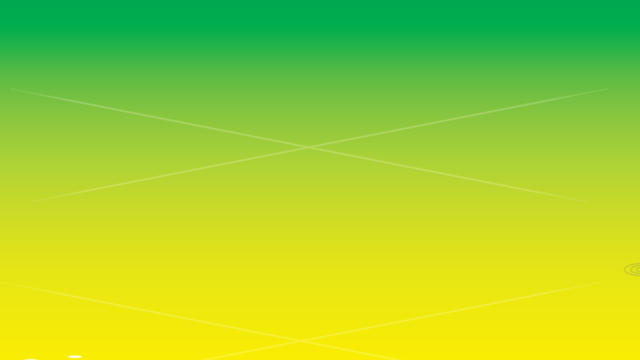
Write a Shadertoy shader that draws this background.

```glsl
// A green to yellow vertical gradient crossed by two faint pairs of pale rays.
// Colour stops are blended by height; rays are tapered segment distances,
// and small ellipses add a ripple at the right and glints at the bottom.

const float ASPECT = 16.0 / 9.0;
const int STOPS = 9;
const float STOP_HEIGHT[STOPS] = float[](0.0, 0.16, 0.29, 0.405, 0.56, 0.685, 0.792, 0.925, 1.0);
const vec3 STOP_COLOR[STOPS] = vec3[](
    vec3(0.98, 0.93, 0.01), vec3(0.93, 0.91, 0.06), vec3(0.88, 0.89, 0.10),
    vec3(0.80, 0.86, 0.15), vec3(0.67, 0.82, 0.22), vec3(0.53, 0.77, 0.25),
    vec3(0.36, 0.73, 0.27), vec3(0.00, 0.68, 0.31), vec3(0.00, 0.66, 0.32));

const vec3 RAY_COLOR = vec3(1.0, 1.0, 0.88);
const float RAY_OPACITY = 0.24;
const float RAY_HALF_WIDTH = 0.0024;
const vec2 FALL_START = vec2(0.030, 0.753), FALL_END = vec2(1.632, 0.439);
const vec2 RISE_START = vec2(0.093, 0.441), RISE_END = vec2(1.686, 0.753);
const vec2 PAIR_STEP = vec2(-0.021, -0.538);

const vec3 RIPPLE_COLOR = vec3(0.66, 0.68, 0.28);
const vec2 RIPPLE_CENTER = vec2(1.785, 0.251);
const vec2 RIPPLE_RADIUS = vec2(0.050, 0.017);
const vec2 GLINT_CENTER = vec2(0.209, 0.009);
const vec2 GLINT_RADIUS = vec2(0.019, 0.0035);
const vec2 GLINT_STEP = vec2(-0.123, -0.010);

vec3 gradient(float height) {
    vec3 color = STOP_COLOR[0];
    for (int i = 1; i < STOPS; i++) {
        float t = (height - STOP_HEIGHT[i - 1]) / (STOP_HEIGHT[i] - STOP_HEIGHT[i - 1]);
        color = mix(color, STOP_COLOR[i], clamp(t, 0.0, 1.0));
    }
    return color;
}

// Coverage of a segment that thins and fades at both ends
float ray(vec2 p, vec2 start, vec2 end, float pixel) {
    vec2 along = end - start;
    float t = clamp(dot(p - start, along) / dot(along, along), 0.0, 1.0);
    float taper = smoothstep(0.0, 0.12, min(t, 1.0 - t));
    float halfWidth = RAY_HALF_WIDTH * mix(0.5, 1.0, taper);
    float d = length(p - start - along * t);
    float soft = max(pixel, 0.0015);
    return (1.0 - smoothstep(halfWidth - soft, halfWidth + soft, d)) * mix(0.5, 1.0, taper);
}

// Approximate signed distance to an axis-aligned ellipse
float ellipse(vec2 p, vec2 radius) {
    float k = length(p / radius);
    return k * (k - 1.0) / max(length(p / (radius * radius)), 0.001);
}

void mainImage(out vec4 fragColor, in vec2 fragCoord) {
    vec2 p = fragCoord / iResolution.xy * vec2(ASPECT, 1.0);
    float pixel = 1.0 / iResolution.y;
    vec3 color = gradient(p.y);

    // Crossing rays, repeated lower down
    for (int i = 0; i < 2; i++) {
        vec2 q = p - PAIR_STEP * float(i);
        float cover = max(ray(q, FALL_START, FALL_END, pixel), ray(q, RISE_START, RISE_END, pixel));
        color = mix(color, RAY_COLOR, cover * RAY_OPACITY);
    }

    // Nested ripple rings cut by the right edge
    for (int i = 1; i <= 3; i++) {
        float d = abs(ellipse(p - RIPPLE_CENTER, RIPPLE_RADIUS * float(i) / 3.0));
        color = mix(color, RIPPLE_COLOR, 0.45 * (1.0 - smoothstep(0.0, 0.0015 + pixel, d)));
    }

    // White glints along the bottom
    for (int i = 0; i < 2; i++) {
        float d = ellipse(p - GLINT_CENTER - GLINT_STEP * float(i), GLINT_RADIUS);
        color = mix(color, vec3(1.0), 0.9 * (1.0 - smoothstep(-pixel, pixel, d)));
    }

    fragColor = vec4(color, 1.0);
}
```
